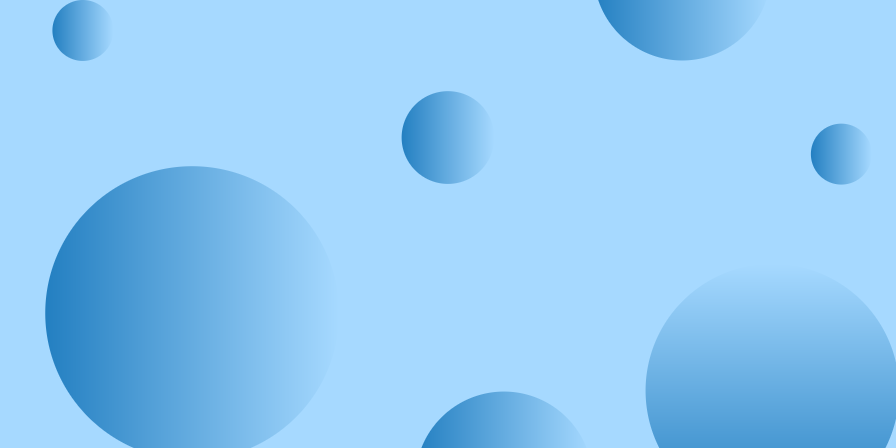
A Shadertoy shader for this background:

```glsl
// Flat sky-blue backdrop with seven discs, some cut off by the canvas edge.
// Each disc is a circle distance function filled with a linear gradient that
// runs from deep blue to the backdrop colour, so one side melts away.

#define DISC_COUNT 7
#define SKY_COLOR vec3(0.651, 0.851, 1.0)
#define DEEP_COLOR vec3(0.137, 0.498, 0.757)
#define EDGE_PIXELS 1.0

// Centre x, centre y, radius (canvas height = 1), gradient: 0 across, 1 upward
const vec4 DISCS[DISC_COUNT] = vec4[DISC_COUNT](
    vec4(0.185, 0.932, 0.068, 0.0),
    vec4(1.523, 1.063, 0.198, 0.0),
    vec4(1.000, 0.693, 0.1035, 0.0),
    vec4(1.878, 0.656, 0.068, 0.0),
    vec4(0.429, 0.301, 0.328, 0.0),
    vec4(1.125, -0.072, 0.198, 0.0),
    vec4(1.724, 0.128, 0.283, 1.0)
);

// Antialiased coverage from a signed distance
float coverage(float signedDistance, float edgeWidth) {
    return clamp(0.5 - signedDistance / edgeWidth, 0.0, 1.0);
}

// Gradient colour at an offset from the disc centre
vec3 discColor(vec2 offset, float radius, float upward) {
    float along = mix(offset.x, offset.y, upward);
    float fade = clamp(0.5 + 0.5 * along / radius, 0.0, 1.0);
    return mix(DEEP_COLOR, SKY_COLOR, fade);
}

void mainImage(out vec4 fragColor, in vec2 fragCoord) {
    vec2 position = fragCoord / iResolution.y;
    float edgeWidth = EDGE_PIXELS / iResolution.y;
    vec3 color = SKY_COLOR;

    // Lay each disc over the backdrop
    for (int i = 0; i < DISC_COUNT; i++) {
        vec4 disc = DISCS[i];
        vec2 offset = position - disc.xy;
        float mask = coverage(length(offset) - disc.z, edgeWidth);
        color = mix(color, discColor(offset, disc.z, disc.w), mask);
    }

    fragColor = vec4(color, 1.0);
}
```
